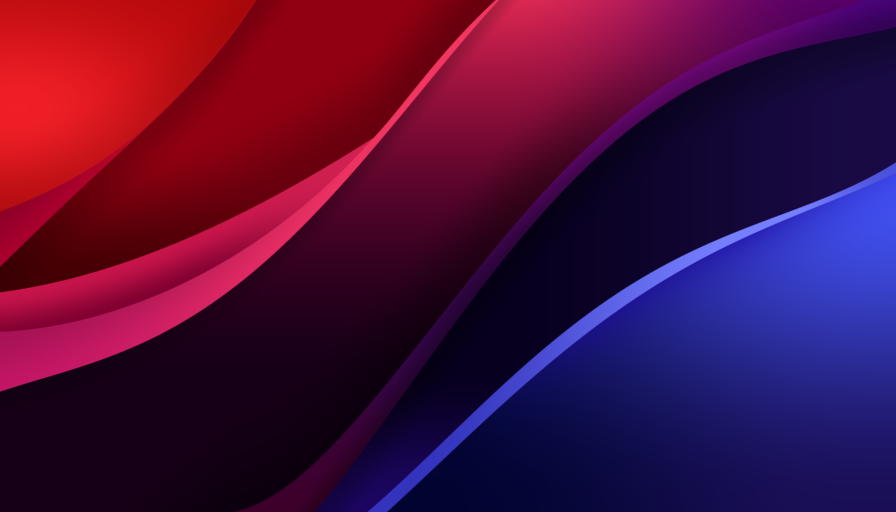
A Shadertoy shader for this background:

```glsl
// Overlapping satin waves, running from red at upper left to blue at lower right.
// Each wave is bounded below by a smooth height curve and painted over the last;
// the depth above each curve drives its shading.

// Quartic through five evenly spaced heights on [x0, x1], extended by straight lines.
float wave(float x, float x0, float x1, float a, float b, float c, float d, float e) {
    float s = 4.0 * (x - x0) / (x1 - x0);
    float t = clamp(s, 0.0, 4.0);
    float d1 = b - a;
    float d2 = c - 2.0 * b + a;
    float d3 = d - 3.0 * c + 3.0 * b - a;
    float d4 = e - 4.0 * d + 6.0 * c - 4.0 * b + a;
    float y = a + t * (d1 + (t - 1.0) / 2.0 * (d2 + (t - 2.0) / 3.0 * (d3 + (t - 3.0) / 4.0 * d4)));
    return y + (s - t) * (s > 4.0 ? e - d : d1);
}

// Anti-aliased coverage of the side where depth is positive.
float cover(float depth) {
    return clamp(0.5 + depth / max(fwidth(depth), 1e-5), 0.0, 1.0);
}

void mainImage(out vec4 fragColor, in vec2 fragCoord) {
    vec2 p = fragCoord / iResolution.xy;
    float x = p.x, y = p.y;

    // Depth above each boundary, from lower right to upper left
    float blueLow    = y - wave(x, 0.432, 1.0, 0.0, 0.231, 0.425, 0.557, 0.662);
    float blueTop    = y - wave(x, 0.410, 1.0, 0.0, 0.242, 0.445, 0.568, 0.683);
    float purpleLow  = y - wave(x, 0.352, 1.0, 0.0, 0.384, 0.708, 0.879, 0.947);
    float purpleTop  = y - wave(x, 0.260, 0.964, 0.0, 0.260, 0.635, 0.881, 1.0);
    float pinkLow    = y - wave(x, 0.0, 0.557, 0.235, 0.315, 0.463, 0.712, 1.0);
    float spine      = y - wave(x, 0.417, 0.553, 0.731, 0.801, 0.874, 0.941, 1.0);
    float pinkTop    = min(spine, y - wave(x, 0.0, 0.417, 0.352, 0.381, 0.450, 0.562, 0.731));
    float roseTop    = min(spine, y - wave(x, 0.0, 0.417, 0.429, 0.468, 0.534, 0.623, 0.731));
    float crimsonLow = y - wave(x, 0.0, 0.286, 0.479, 0.600, 0.717, 0.840, 1.0);
    float redLow     = y - wave(x, 0.0, 0.286, 0.587, 0.642, 0.724, 0.842, 1.0);

    // Blue field, lit from the right with a saturated shade under its rim
    vec3 col = mix(vec3(0.005, 0.015, 0.19), vec3(0.10, 0.06, 0.34), smoothstep(0.5, 0.95, x));
    float blueGlow = smoothstep(0.0, 0.68, y) * smoothstep(0.35, 1.0, x);
    col = mix(col, vec3(0.27, 0.34, 0.98), blueGlow);
    col = mix(col, vec3(0.11, 0.03, 0.62), 0.65 * exp(blueLow * 18.0) * smoothstep(0.5, 0.72, x)
        * (1.0 - 0.6 * smoothstep(0.8, 1.0, x)));

    // Bright blue rim
    vec3 rim = mix(vec3(0.20, 0.20, 0.74), vec3(0.46, 0.50, 1.0), smoothstep(0.45, 0.85, x));
    rim = mix(rim, vec3(0.29, 0.32, 0.86), smoothstep(0.88, 1.0, x));
    col = mix(col, rim, cover(blueLow));

    // Navy hollow
    vec3 navy = mix(vec3(0.03, 0.0, 0.12), vec3(0.10, 0.04, 0.27), smoothstep(0.55, 1.0, x));
    navy = mix(navy, vec3(0.11, 0.02, 0.38), 1.0 - smoothstep(0.0, 0.28, y));
    navy *= mix(0.7, 1.0, smoothstep(0.0, 0.12, -purpleLow));
    col = mix(col, navy, cover(blueTop));

    // Purple ribbon
    vec3 purple = mix(vec3(0.24, 0.0, 0.17), vec3(0.20, 0.02, 0.28), smoothstep(0.0, 0.35, y));
    purple = mix(purple, vec3(0.48, 0.03, 0.52), smoothstep(0.38, 0.88, y));
    purple = mix(purple, vec3(0.28, 0.01, 0.47), smoothstep(0.80, 1.0, x));
    purple *= mix(0.72, 1.0, smoothstep(0.0, 0.07, purpleLow));
    col = mix(col, purple, cover(purpleLow));

    // Wide magenta slope fading into near-black plum
    float slopeGlow = pow(clamp((y - 0.25) / 0.75, 0.0, 1.0), 1.6);
    vec3 slopeTop = mix(vec3(0.87, 0.16, 0.32), vec3(0.36, 0.0, 0.42), smoothstep(0.56, 0.93, x));
    slopeTop.g *= slopeGlow;
    vec3 slope = mix(vec3(0.085, 0.0, 0.09), slopeTop, slopeGlow);
    slope *= mix(mix(0.6, 0.95, smoothstep(0.6, 0.95, y)), 1.0, smoothstep(0.0, 0.22, purpleTop));
    slope *= mix(0.8, 1.0, smoothstep(0.0, 0.06, -pinkLow));
    col = mix(col, slope, cover(purpleTop));

    // Pink ribbon
    vec3 pink = mix(vec3(0.72, 0.08, 0.37), vec3(0.90, 0.20, 0.36), smoothstep(0.0, 0.5, x));
    pink *= mix(1.06, 0.9, smoothstep(0.0, 0.12, pinkLow));
    col = mix(col, pink, cover(pinkLow));

    // Rose fold, darkening toward the ribbon below it
    vec3 rose = mix(vec3(0.50, 0.0, 0.19), vec3(0.78, 0.08, 0.29), smoothstep(-0.09, 0.0, roseTop));
    rose = mix(rose, vec3(0.82, 0.13, 0.32), smoothstep(0.2, 0.42, x));
    col = mix(col, rose, cover(pinkTop));

    // Deep red sheet, shaded at both borders
    vec3 deepRed = mix(vec3(0.36, 0.0, 0.02), vec3(0.57, 0.0, 0.07), smoothstep(0.45, 0.8, y + 0.4 * x));
    deepRed *= mix(0.72, 1.0, smoothstep(0.0, 0.2, roseTop));
    deepRed *= mix(0.82, 1.0, smoothstep(0.0, 0.12, -crimsonLow));
    col = mix(col, deepRed, cover(roseTop));

    // Crimson sliver
    vec3 crimson = mix(vec3(0.66, 0.0, 0.18), vec3(0.74, 0.04, 0.13), smoothstep(0.05, 0.2, x));
    crimson *= mix(1.0, 0.85, smoothstep(0.0, 0.1, crimsonLow));
    col = mix(col, crimson, cover(crimsonLow));

    // Scarlet corner with a soft glow at the left border
    float scarletGlow = exp(-5.0 * dot(p - vec2(0.02, 0.79), p - vec2(0.02, 0.79)) / 0.16);
    vec3 scarlet = mix(vec3(0.70, 0.03, 0.04), vec3(0.94, 0.12, 0.15), scarletGlow);
    scarlet *= mix(0.92, 1.0, smoothstep(0.0, 0.15, redLow));
    col = mix(col, scarlet, cover(redLow));

    fragColor = vec4(col, 1.0);
}
```
